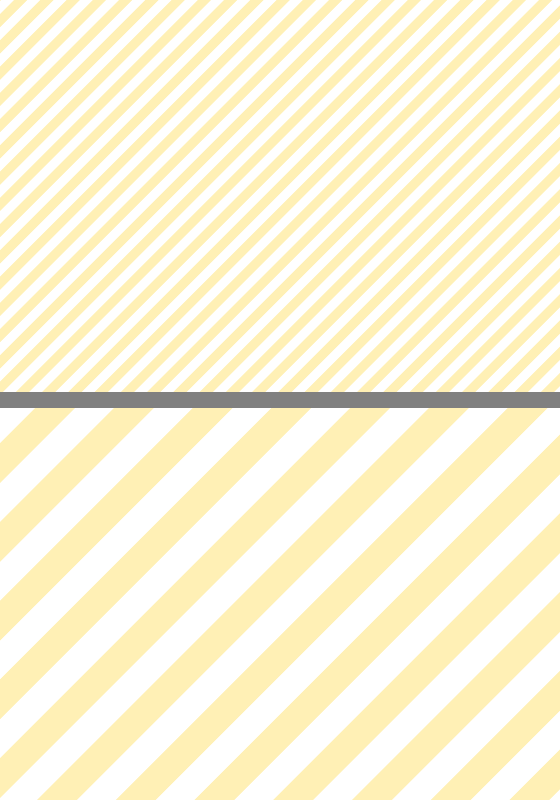
Top: the whole. Bottom: its middle third, enlarged.
A Shadertoy shader for this pattern:

```glsl
// Even diagonal stripes of pale yellow on white, rising to the right at 45 degrees.
// A repeating signed distance to the stripe edge, measured along x + y from the
// top left corner, is turned into smooth coverage.

const float REPEATS_ACROSS = 64.0 / 3.0;  // stripe periods along the canvas width
const float STRIPE_SHARE   = 0.507;       // part of each period that is yellow
const float STRIPE_CENTRE  = 0.789;       // position of the stripe in its period
const float EDGE_SOFTNESS  = 1.2;         // edge blend, in pixel steps along x
const vec3  WHITE  = vec3(1.0);
const vec3  YELLOW = vec3(1.0, 0.94, 0.71);

// Signed distance to the nearest stripe edge, in periods; negative inside.
float stripeDistance(float phase) {
    float fromCentre = abs(fract(phase - STRIPE_CENTRE + 0.5) - 0.5);
    return fromCentre - 0.5 * STRIPE_SHARE;
}

void mainImage(out vec4 fragColor, in vec2 fragCoord) {
    // Canvas-width units, measured down from the top left corner
    vec2 uv = vec2(fragCoord.x, iResolution.y - fragCoord.y) / iResolution.x;
    float phase = (uv.x + uv.y) * REPEATS_ACROSS;

    // Coverage blended over about one pixel
    float blend = EDGE_SOFTNESS * REPEATS_ACROSS / iResolution.x;
    float coverage = clamp(0.5 - stripeDistance(phase) / blend, 0.0, 1.0);

    fragColor = vec4(mix(WHITE, YELLOW, coverage), 1.0);
}
```
